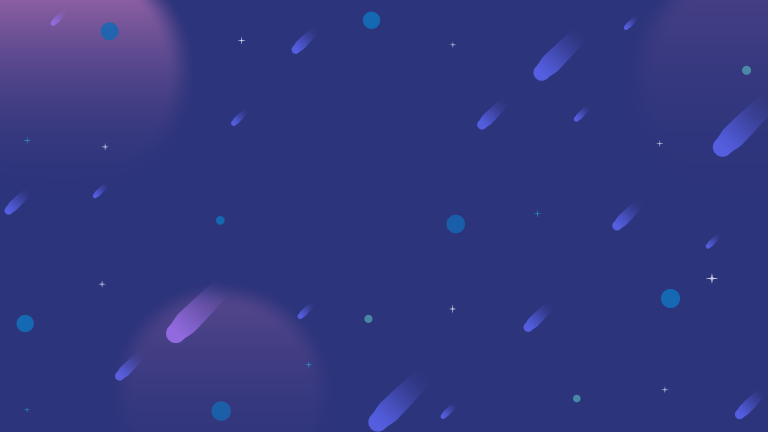
Write a Shadertoy shader that draws this background.

```glsl
// Night sky of flat shapes: slanted comets with fading tails, discs and
// four-pointed sparkles, one per cell of a jittered 9 x 5 grid, over three
// soft planets lit from above. A modular shuffle deals the shapes to cells.

const float CELL = 0.2;                 // grid pitch, in canvas heights
const ivec2 GRID = ivec2(9, 5);
const vec2 QUIET_CENTRE = vec2(0.86, 0.66);
const float QUIET_RADIUS = 0.24;

const vec3 NIGHT = vec3(0.174, 0.204, 0.482);
const vec3 PINK = vec3(0.66, 0.42, 0.68);
const vec3 COMET_BLUE = vec3(0.33, 0.37, 0.88);
const vec3 COMET_VIOLET = vec3(0.58, 0.42, 0.88);
const vec3 DISC_BLUE = vec3(0.08, 0.41, 0.70);
const vec3 DISC_TEAL = vec3(0.29, 0.55, 0.66);
const vec3 STAR_WHITE = vec3(0.88, 0.89, 0.96);
const vec3 STAR_CYAN = vec3(0.15, 0.60, 0.80);

vec2 hash22(vec2 p) {
    vec3 q = fract(vec3(p.xyx) * vec3(0.1031, 0.1030, 0.0973));
    q += dot(q, q.yzx + 33.33);
    return fract((q.xx + q.yz) * q.zy);
}

// Antialiased coverage of a signed distance
float fill(float dist, float px) {
    return clamp(0.5 - dist / px, 0.0, 1.0);
}

// Soft-edged planet, bright at the top and fading downwards
float planet(vec2 p, vec2 centre, float radius, float strength) {
    vec2 q = (p - centre) / radius;
    float light = clamp(0.5 + 0.5 * q.y, 0.0, 1.0);
    return strength * light * light * (1.0 - smoothstep(0.8, 1.06, length(q)));
}

float planets(vec2 p) {
    return planet(p, vec2(0.15, 0.826), 0.29, 1.2)
         + planet(p, vec2(0.514, 0.086), 0.25, 0.36)
         + planet(p, vec2(1.75, 0.81), 0.29, 0.28);
}

// Egg-headed streak pointing to the lower left, tail dissolving behind
float comet(vec2 p, float width, float px) {
    float tail = 6.0 * width;
    vec2 q = vec2(p.x + p.y, p.y - p.x) * 0.70711;
    q.x += 0.5 * tail;
    float h = clamp(q.x / tail, 0.0, 1.0);
    float girth = mix(0.8, 1.0, smoothstep(0.0, 0.22, h)) - 0.25 * h * h;
    float dist = length(q - vec2(h * tail, 0.0)) - width * girth;
    return fill(dist, px) * (1.0 - smoothstep(-0.25, 1.0, h)) * 1.1;
}

// Cross of two thin tapering arms
float sparkle(vec2 p, float size, float px) {
    vec2 a = abs(p);
    vec2 arm = 0.19 * (size - a);
    float across = max(a.y - arm.x, a.x - size);
    float upright = max(a.x - arm.y, a.y - size);
    return fill(min(across, upright), px);
}

// Draws the shape that belongs to one grid cell; rank selects its kind
vec3 drawCell(vec3 col, vec2 p, ivec2 cell, float px) {
    int rank = (13 * (cell.x + GRID.x * cell.y) + 40) % (GRID.x * GRID.y);
    vec2 middle = (vec2(cell) + 0.5) * CELL;
    if (distance(middle, QUIET_CENTRE) < QUIET_RADIUS) return col;

    vec2 rnd = hash22(vec2(cell) + 7.0);
    vec2 pick = hash22(vec2(cell) + 41.0);
    float spread = rank < 4 ? 0.35 : 0.65;
    vec2 centre = middle + (rnd - 0.5) * CELL * spread;
    vec2 q = p - centre;
    float vary = mix(0.88, 1.12, pick.x);

    if (rank < 20) {
        float width = rank < 4 ? 0.0255 : rank < 11 ? 0.0132 : 0.0072;
        vec3 tint = mix(COMET_BLUE, COMET_VIOLET,
                        smoothstep(0.06, 0.3, planets(centre)));
        return mix(col, tint, min(comet(q, width * vary, px), 1.0));
    }
    if (rank < 31) {
        bool teal = rank >= 27 && rank < 30;
        float radius = rank < 27 ? 0.0205 : 0.0098;
        float opacity = teal ? 0.95 : mix(0.8, 1.0, smoothstep(0.0, 0.3, pick.y));
        float disc = fill(length(q) - radius * vary, px);
        return mix(col, teal ? DISC_TEAL : DISC_BLUE, disc * opacity);
    }
    float size = rank == 36 ? 0.0125 : 0.0075 * vary;
    vec3 tint = rank % 3 == 1 ? STAR_CYAN : STAR_WHITE;
    return mix(col, tint, 0.9 * sparkle(q, size, px));
}

void mainImage(out vec4 fragColor, in vec2 fragCoord) {
    float px = 1.0 / iResolution.y;
    vec2 p = fragCoord * px;
    vec3 col = mix(NIGHT, PINK, min(planets(p), 1.0));

    // Shapes may reach into neighbouring cells
    ivec2 home = ivec2(floor(p / CELL));
    for (int y = -1; y <= 1; y++) {
        for (int x = -1; x <= 1; x++) {
            ivec2 cell = home + ivec2(x, y);
            bool inside = all(greaterThanEqual(cell, ivec2(0))) && all(lessThan(cell, GRID));
            if (inside) col = drawCell(col, p, cell, px);
        }
    }
    fragColor = vec4(col, 1.0);
}
```
